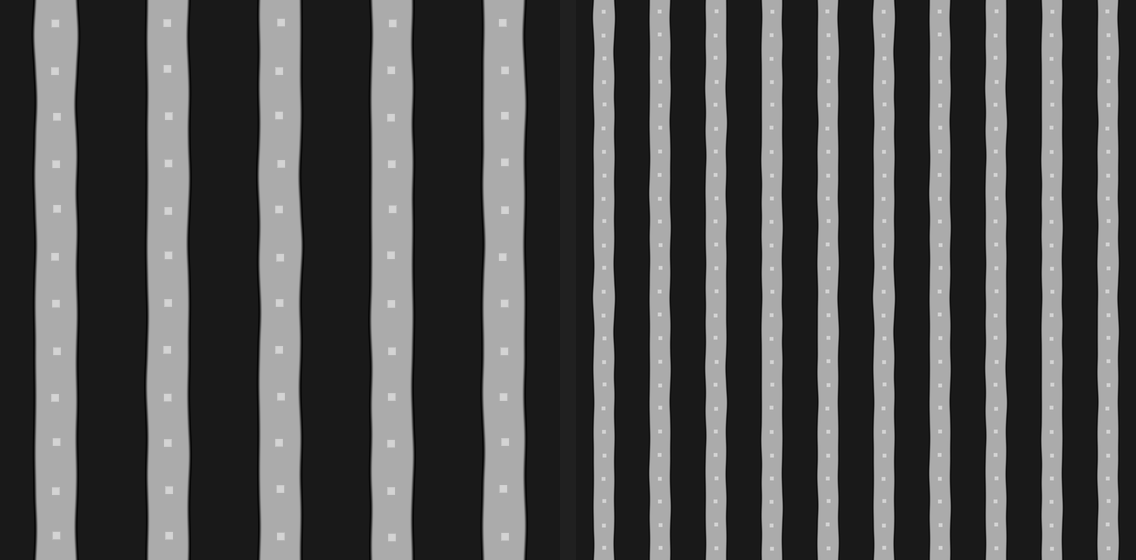
Left: one tile. Right: repeated 2 by 2.
Give the GLSL for this pattern, as a WebGL 2 fragment shader.

```glsl
#version 300 es
precision highp float;
// Upright grey bands with softly shaded, dark-lined, wavering edges on near black,
// each carrying a column of small pale squares set slightly off centre.
// Band edges come from wrapping 1D gradient noise, squares from a jittered grid.

uniform vec2 u_resolution;
out vec4 fragColor;

const float BAND_COUNT = 5.0;
const float SQUARES_PER_BAND = 12.0;
const float BAND_HALF_WIDTH = 0.0397;  // centre of band to its dark line
const float SHADE_WIDTH = 0.0065;      // dark line to flat grey
const float LINE_FADE = 0.0022;        // dark line to ground
const float WAVER_CELLS = 8.0;         // noise cells over the height
const float WAVER_AMOUNT = 0.0065;
const float SQUARE_HALF_SIZE = 0.0068;
const float SQUARE_JITTER = 0.0025;
const float SQUARE_SOFTNESS = 0.0012;

const vec3 GROUND_COLOR = vec3(0.10);
const vec3 LINE_COLOR = vec3(0.02);
const vec3 BAND_COLOR = vec3(0.67);
const vec3 SQUARE_COLOR = vec3(0.83);

// Two random values from 0 to 1 for an integer cell
vec2 hash2(vec2 cell) {
  uvec2 q = uvec2(ivec2(cell)) * uvec2(1597u, 3812u) + uvec2(71u, 913u);
  uint n = (q.x ^ q.y) * 7919u + q.x * 6151u;
  n = (n ^ (n >> 15u)) * 739397u;
  n = (n ^ (n >> 13u)) * 198491u;
  n ^= n >> 16u;
  return vec2(n & 65535u, n >> 16u) / 65535.0;
}

// Gradient noise along one axis that repeats after `period` cells
float wrappedNoise(float x, float period, float seed) {
  float cell = floor(x);
  float t = x - cell;
  float slopeA = hash2(vec2(mod(cell, period), seed)).x * 2.0 - 1.0;
  float slopeB = hash2(vec2(mod(cell + 1.0, period), seed)).x * 2.0 - 1.0;
  float blend = t * t * t * (t * (t * 6.0 - 15.0) + 10.0);
  return mix(slopeA * t, slopeB * (t - 1.0), blend);
}

// Signed distance to a square: negative inside
float squareDistance(vec2 p, float halfSize) {
  vec2 d = abs(p) - halfSize;
  return length(max(d, 0.0)) + min(max(d.x, d.y), 0.0);
}

void main() {
  vec2 uv = gl_FragCoord.xy / u_resolution;
  float pixel = 1.0 / min(u_resolution.x, u_resolution.y);

  // Band: left and right edges waver independently
  float band = floor(uv.x * BAND_COUNT);
  float x = uv.x - (band + 0.5) / BAND_COUNT;
  float side = step(0.0, x);
  float waver = wrappedNoise(uv.y * WAVER_CELLS, WAVER_CELLS, 20.0 + band * 2.0 + side);
  float inside = BAND_HALF_WIDTH + WAVER_AMOUNT * waver - abs(x);

  // Dark line fading outward to the ground and inward to the grey
  vec3 outer = mix(LINE_COLOR, GROUND_COLOR, smoothstep(0.0, max(LINE_FADE, pixel), -inside));
  vec3 inner = mix(LINE_COLOR, BAND_COLOR, smoothstep(0.0, max(SHADE_WIDTH, pixel), inside));
  vec3 color = inside > 0.0 ? inner : outer;

  // Pale squares, one per grid cell
  float row = floor(uv.y * SQUARES_PER_BAND);
  vec2 offset = (hash2(vec2(band, row + 40.0)) * 2.0 - 1.0) * SQUARE_JITTER;
  vec2 p = vec2(x, uv.y - (row + 0.5) / SQUARES_PER_BAND) - offset;
  float softness = max(SQUARE_SOFTNESS, 0.7 * pixel);
  float cover = 1.0 - smoothstep(-softness, softness, squareDistance(p, SQUARE_HALF_SIZE));
  color = mix(color, SQUARE_COLOR, cover);

  fragColor = vec4(color, 1.0);
}
```
